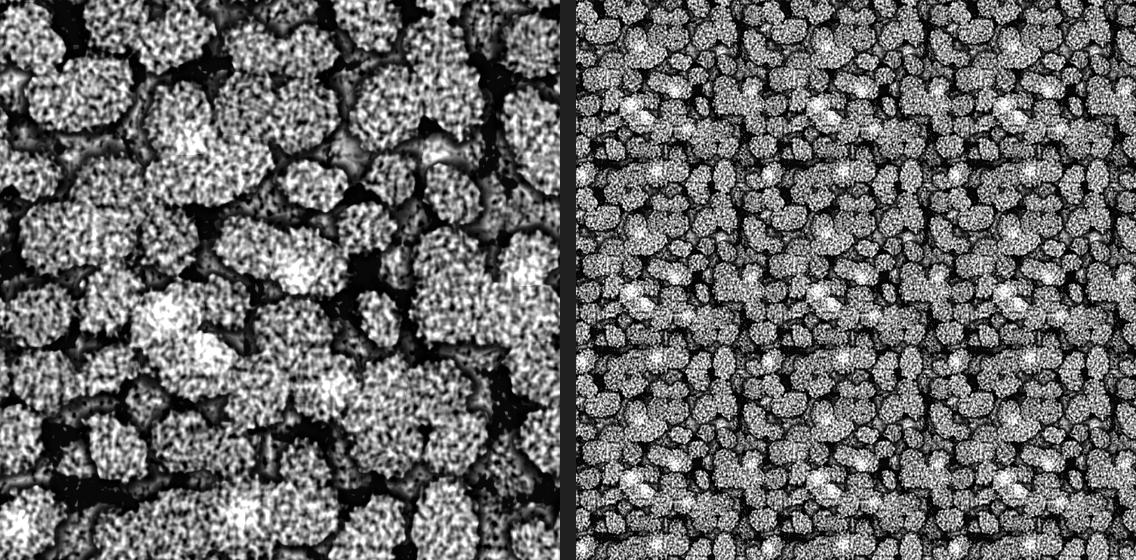
Left, the tile; right, the same tile 3 across and 3 down.
Give the GLSL for this texture, as a WebGL 1 fragment shader.

```glsl
precision highp float;
uniform vec2 u_resolution;

// Whole-number repeats keep the tile seamless
const float FRONT_COUNT = 8.0;
const float BACK_COUNT = 9.0;
const vec2 GRAIN_COARSE = vec2(80.0, 66.0);
const vec2 GRAIN_FINE = vec2(126.0, 112.0);
const vec2 EDGE_REPEATS = vec2(30.0);
const vec2 WARP_REPEATS = vec2(14.0);

const float JITTER = 0.62;
const float RADIUS_MIN = 0.38;
const float RADIUS_MAX = 0.66;
const float STRETCH = 0.3;
const float EDGE_ROUGHNESS = 0.15;
const float EDGE_SOFTNESS = 0.08;
const float SHADOW_WIDTH = 0.16;
const float WARP = 0.006;

const float FRONT_TONE = 0.57;
const float BACK_TONE = 0.45;
const float TONE_SPREAD = 0.16;
const float GRAIN_CONTRAST = 0.85;
const float GAP_TONE = 0.03;
const float SPECK_TONE = 0.35;
const float GLOW_SHARE = 0.16;
const float GLOW_TONE = 0.55;
const float TAU = 6.2831853;

float hash(vec2 p) {
  return fract(sin(dot(p, vec2(127.1, 311.7))) * 43758.5453);
}

vec2 hash2(vec2 p) {
  return vec2(hash(p), hash(p + vec2(37.3, 17.9)));
}

float slope(vec2 corner, vec2 offset, vec2 repeats) {
  float angle = TAU * hash(mod(corner, repeats) + repeats);
  return dot(vec2(cos(angle), sin(angle)), offset);
}

// Gradient noise that wraps after the given repeats
float noise(vec2 uv, vec2 repeats) {
  vec2 p = uv * repeats;
  vec2 c = floor(p);
  vec2 f = p - c;
  vec2 w = f * f * f * (f * (f * 6.0 - 15.0) + 10.0);
  vec2 x = vec2(1.0, 0.0);
  float low = mix(slope(c, f, repeats), slope(c + x, f - x, repeats), w.x);
  float high = mix(slope(c + x.yx, f - x.yx, repeats),
                   slope(c + 1.0, f - 1.0, repeats), w.x);
  return mix(low, high, w.y);
}

// Nearest clump: height above its rim, random tone, highlight
vec3 clumps(vec2 uv, float count, float seed, float roughness) {
  vec2 p = uv * count;
  vec2 cell = floor(p);
  vec3 best = vec3(-1.0, 0.0, 0.0);
  for (int j = -1; j <= 1; j++) {
    for (int i = -1; i <= 1; i++) {
      vec2 neighbour = cell + vec2(float(i), float(j));
      vec2 id = mod(neighbour, count) + seed;
      vec2 place = hash2(id) - 0.5;
      vec2 form = hash2(id + 71.3);
      vec2 extra = hash2(id + 143.9);
      vec2 offset = p - neighbour - 0.5 - place * JITTER;
      float angle = TAU * extra.x;
      float c = cos(angle);
      float s = sin(angle);
      float stretch = 1.0 + STRETCH * form.y;
      vec2 q = mat2(c, -s, s, c) * offset * vec2(stretch, 1.0 / stretch);
      float radius = mix(RADIUS_MIN, RADIUS_MAX, form.x);
      float height = radius - length(q) + roughness;
      if (height > best.x) {
        vec2 spot = (offset - place * 0.5) / (radius * 0.42);
        float glow = step(extra.y, GLOW_SHARE) * exp(-dot(spot, spot));
        best = vec3(height, form.y - 0.5, glow);
      }
    }
  }
  return best;
}

float clumpTone(vec3 clump, float base, float grain) {
  float rim = 0.72 + 0.28 * smoothstep(0.0, 0.2, clump.x);
  float tone = base + TONE_SPREAD * clump.y + GRAIN_CONTRAST * grain;
  return rim * tone + GLOW_TONE * clump.z;
}

void main() {
  vec2 uv = gl_FragCoord.xy / u_resolution;

  // Bent, slightly upright grain
  vec2 bend = vec2(noise(uv, WARP_REPEATS), noise(uv, WARP_REPEATS + 3.0));
  vec2 bent = uv + WARP * bend;
  float grain = noise(bent, GRAIN_COARSE) + 0.6 * noise(bent, GRAIN_FINE);
  float roughness = EDGE_ROUGHNESS * (noise(uv, EDGE_REPEATS) + 0.5 * grain);

  vec3 back = clumps(uv, BACK_COUNT, 211.0, roughness);
  vec3 front = clumps(uv, FRONT_COUNT, 19.0, roughness);

  // Black gaps with faint specks, then both layers of clumps
  float tone = GAP_TONE + SPECK_TONE * smoothstep(0.3, 0.65, grain);
  float backMask = smoothstep(0.0, EDGE_SOFTNESS, back.x);
  tone = mix(tone, clumpTone(back, BACK_TONE, grain), backMask);
  tone *= 1.0 - 0.85 * smoothstep(-SHADOW_WIDTH, 0.0, front.x);
  float frontMask = smoothstep(0.0, EDGE_SOFTNESS, front.x);
  tone = mix(tone, clumpTone(front, FRONT_TONE, grain), frontMask);

  gl_FragColor = vec4(vec3(clamp(tone, 0.0, 1.0)), 1.0);
}
```
